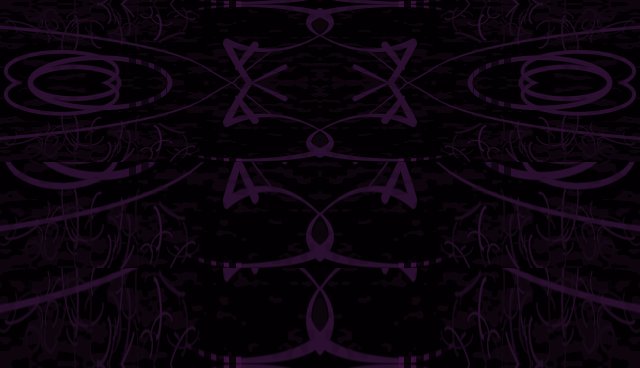
Write a WebGL 1 fragment shader that draws this background.

```glsl
precision highp float;
uniform vec2 u_resolution;

const vec2 SPAN = vec2(768.0, 440.0);     // layout units across the canvas
const float AXIS = 99.0;                  // mirror line of the top tier
const float AXIS_HEIGHT = 94.0;           // motif height at that line
const vec2 TIER_END = vec2(194.0, 321.0); // depths where tiers change
const vec2 TIER_BASE = vec2(320.5, 435.0);
const vec2 TIER_STRETCH = vec2(1.72, 2.4);
const float DASH_LENGTH = 15.0;
const int CURVE_STEPS = 10;
const int SCRIBBLES = 46;

const vec3 BLACK = vec3(0.008, 0.0, 0.01);
const vec3 DIM = vec3(0.06, 0.02, 0.06);
const vec3 PLUM = vec3(0.11, 0.04, 0.12);
const vec3 VIOLET = vec3(0.17, 0.06, 0.19);
const vec3 BRIGHT = vec3(0.24, 0.07, 0.25);

float hash(vec2 p) {
  return fract(sin(dot(p, vec2(127.1, 311.7))) * 43758.5453);
}

float noise(vec2 p) {
  vec2 i = floor(p), f = fract(p);
  f = f * f * (3.0 - 2.0 * f);
  return mix(mix(hash(i), hash(i + vec2(1.0, 0.0)), f.x),
             mix(hash(i + vec2(0.0, 1.0)), hash(i + 1.0), f.x), f.y);
}

// Quadratic ribbon whose half width runs from w.x to w.y
float ribbon(vec2 p, vec2 a, vec2 b, vec2 c, vec2 w) {
  float d = 1e4;
  vec2 start = a;
  for (int i = 1; i <= CURVE_STEPS; i++) {
    float t = float(i) / float(CURVE_STEPS);
    vec2 end = mix(mix(a, b, t), mix(b, c, t), t);
    vec2 e = end - start;
    float h = clamp(dot(p - start, e) / dot(e, e), 0.0, 1.0);
    float along = t + (h - 1.0) / float(CURVE_STEPS);
    d = min(d, length(p - start - e * h) - mix(w.x, w.y, along));
    start = end;
  }
  return d;
}

float ring(vec2 q, vec2 r, float w) {
  float k = length(q / r);
  return abs(k * (k - 1.0) / max(length(q / (r * r)), 0.001)) - w;
}

// Folds the canvas into the motif: x from the centre, y above the tier base
vec2 foldMotif(vec2 p) {
  float depth = SPAN.y - p.y;
  float h = AXIS_HEIGHT - abs(depth - AXIS);
  if (depth > TIER_END.x) h = (TIER_BASE.x - depth) / TIER_STRETCH.x;
  if (depth > TIER_END.y) h = (TIER_BASE.y - depth) / TIER_STRETCH.y;
  return vec2(abs(p.x - 0.5 * SPAN.x), abs(h));
}

float knot(vec2 p) {
  float d = ribbon(p, vec2(0.0, 38.0), vec2(27.0, 22.0), vec2(0.0, 10.0), vec2(0.8, 5.5));
  d = min(d, ribbon(p, vec2(0.0, 37.0), vec2(28.0, 54.0), vec2(60.0, 55.0), vec2(0.8, 1.8)));
  d = min(d, ribbon(p, vec2(60.0, 55.0), vec2(88.0, 56.0), vec2(112.0, 45.0), vec2(1.8, 4.0)));
  return min(d, ribbon(p, vec2(0.0, 12.0), vec2(28.0, 2.0), vec2(95.0, 1.5), vec2(3.6, 1.3)));
}

float bow(vec2 p) {
  float d = ribbon(p, vec2(112.0, 47.0), vec2(101.0, 70.0), vec2(84.0, 95.0), vec2(4.5, 3.5));
  d = min(d, ribbon(p, vec2(78.0, 49.0), vec2(90.0, 64.0), vec2(99.0, 76.0), vec2(4.5, 3.0)));
  d = min(d, ribbon(p, vec2(84.0, 95.0), vec2(62.0, 84.0), vec2(42.0, 75.0), vec2(1.0, 3.0)));
  return min(d, ribbon(p, vec2(105.0, 94.0), vec2(84.0, 75.0), vec2(58.0, 56.0), vec2(0.9, 0.6)));
}

float sweep(vec2 p) {
  float d = ribbon(p, vec2(400.0, 26.0), vec2(200.0, 42.0), vec2(142.0, 73.0), vec2(2.0, 0.8));
  return min(d, ribbon(p, vec2(142.0, 73.0), vec2(118.0, 88.0), vec2(104.0, 95.0), vec2(0.8, 1.0)));
}

void main() {
  vec2 p = foldMotif(gl_FragCoord.xy / u_resolution * SPAN);
  float soft = 0.7 * SPAN.y / u_resolution.y;
  vec3 color = BLACK;

  // Smeared patches, densest at the sides and behind the bows
  float side = smoothstep(130.0, 250.0, p.x) * (1.0 - smoothstep(38.0, 56.0, p.y));
  float middle = smoothstep(42.0, 62.0, p.y) * (1.0 - smoothstep(150.0, 240.0, p.x));
  float smear = 0.65 * noise(p / vec2(19.0, 4.0)) + 0.35 * noise(p / vec2(6.0, 2.5) + 31.0);
  float density = 0.06 + 0.24 * max(side, 0.8 * middle);
  color = mix(color, DIM, 0.85 * smoothstep(0.72, 0.78, smear + density * 0.65));

  // Scattered broken loops at the sides
  for (int i = 0; i < SCRIBBLES; i++) {
    vec2 seed = vec2(float(i), 3.7);
    vec2 q = p - vec2(155.0 + 225.0 * hash(seed), 3.0 + 42.0 * hash(seed + 11.0));
    float turn = 6.2832 * hash(seed + 23.0);
    q = mat2(cos(turn), sin(turn), -sin(turn), cos(turn)) * q;
    vec2 size = vec2(5.0 + 17.0 * hash(seed + 37.0), 3.0 + 7.0 * hash(seed + 41.0));
    float d = max(ring(q, size, 0.4 + 0.9 * hash(seed + 53.0)), -q.y);
    vec3 ink = mix(DIM, VIOLET, hash(seed + 67.0));
    color = mix(color, ink, smoothstep(soft, -soft, d));
  }

  // Dim heart of each knot
  float heart = length((p - vec2(0.0, 22.0)) / vec2(9.0, 11.0)) - 1.0;
  color = mix(color, DIM, 0.7 * smoothstep(0.1, -0.1, heart));

  // Nested eyes, with the outer ring dashed toward the centre
  float gap = smoothstep(0.18, 0.24, abs(fract(p.x / DASH_LENGTH) - 0.5));
  float lines = ring(p - vec2(294.0, 94.0), vec2(53.0, 19.0), 2.8);
  lines = min(lines, ring(p - vec2(310.0, 80.0), vec2(67.0, 23.0), 2.3));
  float outer = ring(p - vec2(264.0, 94.0), vec2(84.0, 30.0), 2.8);
  float broken = gap * (1.0 - smoothstep(228.0, 238.0, p.x)) * step(184.0, p.x);
  color = mix(color, VIOLET, smoothstep(soft, -soft, outer) * (1.0 - 0.65 * broken));

  // Main ribbons
  lines = min(min(lines, sweep(p)), min(knot(p), bow(p)));
  vec3 ribbonInk = mix(VIOLET, PLUM, 0.45 * smoothstep(0.55, 0.8, noise(p / vec2(9.0, 4.0))));
  color = mix(color, ribbonInk, smoothstep(soft, -soft, lines));

  // Dashed tail of the base ribbon
  float tail = ribbon(p, vec2(90.0, 1.8), vec2(145.0, 1.0), vec2(174.0, 15.0), vec2(1.8, 1.0));
  vec3 tailInk = mix(BRIGHT, PLUM, smoothstep(95.0, 165.0, p.x));
  color = mix(color, tailInk, smoothstep(soft, -soft, tail) * (1.0 - 0.85 * gap));

  gl_FragColor = vec4(color, 1.0);
}
```
